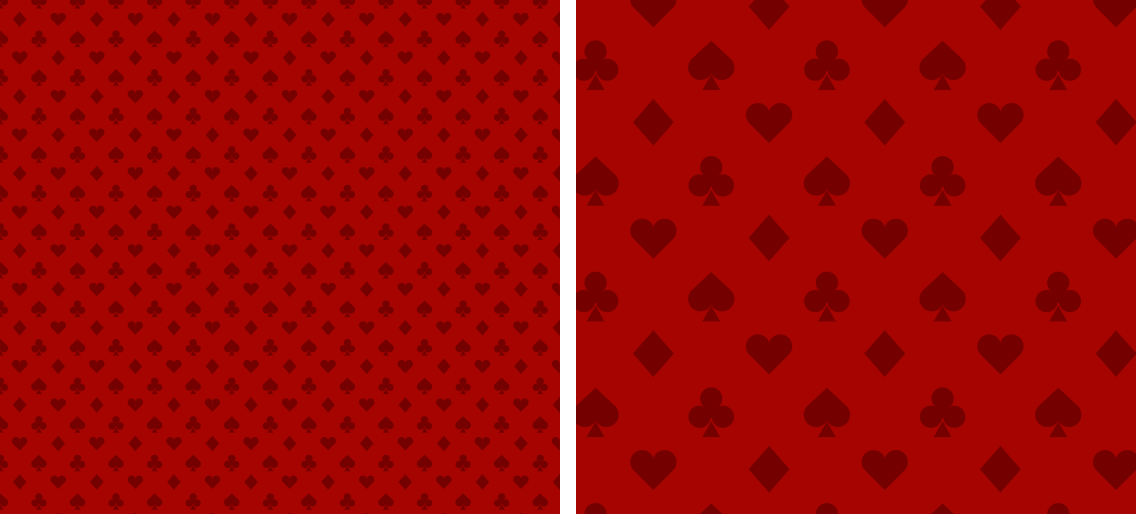
Left: the whole. Right: its middle third, enlarged.
This pattern is drawn by a Shadertoy shader. Its source:

```glsl
// Playing-card suits in dark red on a flat red ground.
// Two interleaved square grids, half a cell apart: one alternates clubs and
// spades, the other diamonds and hearts, each suit drawn as a distance function.

const float CELLS_ACROSS = 14.523;            // grid cells over the canvas width
const vec2 GRID_ORIGIN = vec2(0.010, 0.0);    // from the top left, in cells
const vec3 GROUND = vec3(0.650, 0.016, 0.0);
const vec3 INK = vec3(0.459, 0.0, 0.0);

// Suit proportions, in cells
const vec2 DIAMOND_HALF = vec2(0.177, 0.202);
const vec2 HEART_LOBE = vec2(0.097, 0.063);
const float HEART_RADIUS = 0.103;
const vec2 HEART_TIP = vec2(0.0, -0.170);
const vec2 SPADE_LOBE = vec2(0.093, -0.028);
const float SPADE_RADIUS = 0.107;
const vec2 SPADE_TIP = vec2(0.0, 0.195);
const vec2 CLUB_TOP = vec2(0.0, 0.112);
const vec2 CLUB_SIDE = vec2(0.101, -0.046);
const float CLUB_RADIUS = 0.096;
const float CLUB_CORE = 0.060;
const float TIP_RADIUS = 0.007;
const float FOOT_APEX = -0.085;
const float FOOT_BASE = -0.222;
const float FOOT_HALF = 0.077;

// Hull of two circles of different radius
float taper(vec2 p, vec2 a, vec2 b, float ra, float rb) {
    float h = length(b - a);
    vec2 axis = (b - a) / h;
    p -= a;
    vec2 q = vec2(abs(p.x * axis.y - p.y * axis.x), dot(p, axis));
    float slope = (ra - rb) / h;
    float run = sqrt(1.0 - slope * slope);
    float along = dot(q, vec2(-slope, run));
    if (along < 0.0) return length(q) - ra;
    if (along > run * h) return length(q - vec2(0.0, h)) - rb;
    return dot(q, vec2(run, slope)) - ra;
}

// The suits below take p.x already folded to the right half

float diamond(vec2 p) {
    return dot(vec2(p.x, abs(p.y)) - vec2(DIAMOND_HALF.x, 0.0),
               normalize(DIAMOND_HALF.yx));
}

float heart(vec2 p) {
    return taper(p, HEART_LOBE, HEART_TIP, HEART_RADIUS, TIP_RADIUS);
}

float foot(vec2 p) {
    vec2 sideNormal = normalize(vec2(FOOT_APEX - FOOT_BASE, FOOT_HALF));
    return max(dot(p - vec2(0.0, FOOT_APEX), sideNormal), FOOT_BASE - p.y);
}

float spade(vec2 p) {
    float body = taper(p, SPADE_LOBE, SPADE_TIP, SPADE_RADIUS, TIP_RADIUS);
    return min(body, foot(p));
}

float club(vec2 p) {
    float leaves = min(length(p - CLUB_TOP), length(p - CLUB_SIDE)) - CLUB_RADIUS;
    return min(min(leaves, length(p) - CLUB_CORE), foot(p));
}

// Splits a grid into a folded local position (xy) and a checker parity (z)
vec3 gridCell(vec2 p) {
    vec2 id = floor(p + 0.5);
    vec2 local = p - id;
    return vec3(abs(local.x), -local.y, mod(id.x + id.y, 2.0));
}

void mainImage(out vec4 fragColor, in vec2 fragCoord) {
    float pixel = CELLS_ACROSS / iResolution.x;
    vec2 p = vec2(fragCoord.x, iResolution.y - fragCoord.y) * pixel - GRID_ORIGIN;

    // Clubs and spades on the lattice points, diamonds and hearts between them
    vec3 black = gridCell(p);
    vec3 red = gridCell(p - 0.5);
    float blackSuit = black.z < 0.5 ? club(black.xy) : spade(black.xy);
    float redSuit = red.z < 0.5 ? diamond(red.xy) : heart(red.xy);
    float d = min(blackSuit, redSuit);

    float ink = 1.0 - smoothstep(-0.7 * pixel, 0.7 * pixel, d);
    fragColor = vec4(mix(GROUND, INK, ink), 1.0);
}
```
